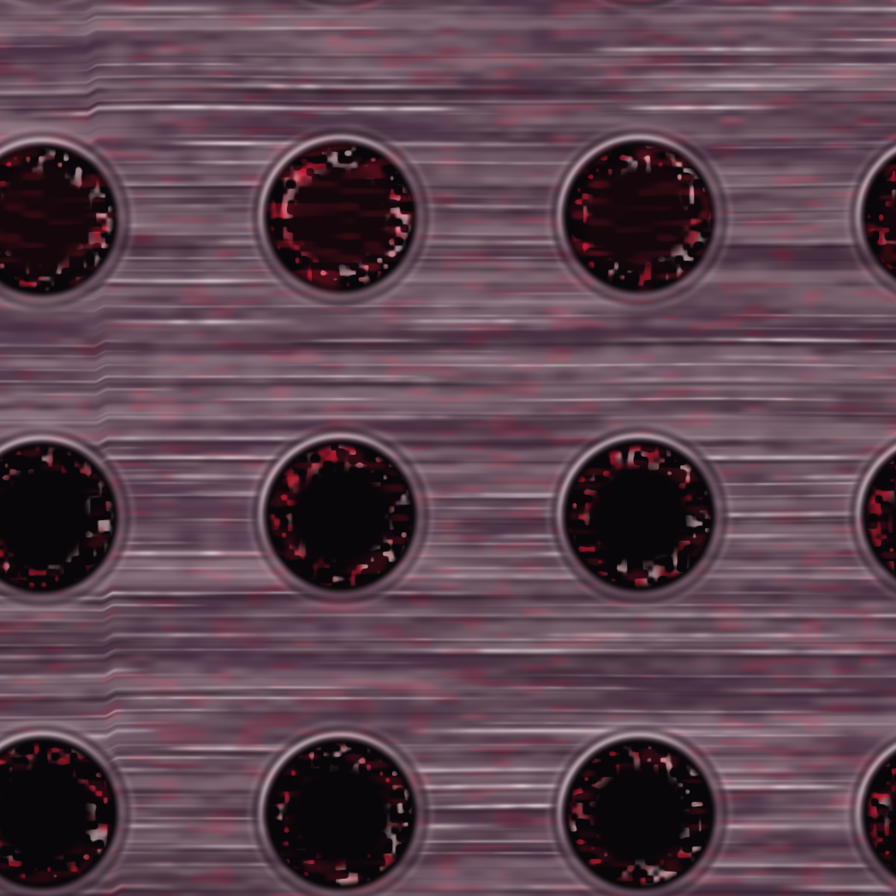
This texture is drawn by a Shadertoy shader. Its source:

```glsl
// Brushed mauve metal sheet with a three by three grid of dark round holes.
#define HOLES 3.0
#define FIRST_HOLE vec2(0.047, 0.091)
#define RADIUS 0.0845
#define SEAM_X 0.115
#define GLINT_ROWS 46.0
#define GLINT_GAIN 0.42
#define METAL_DARK vec3(0.29, 0.19, 0.26)
#define METAL_LIGHT vec3(0.52, 0.42, 0.47)
#define GLINT_COLOR vec3(0.86, 0.80, 0.83)
#define HOLE_COLOR vec3(0.035, 0.022, 0.036)
#define RED_COLOR vec3(0.36, 0.04, 0.08)

float hash(vec2 p) {
    return fract(sin(dot(p, vec2(12.9898, 78.233))) * 43758.5453);
}

float noise(vec2 p) {
    vec2 i = floor(p), f = fract(p);
    f = f * f * (3.0 - 2.0 * f);
    return mix(mix(hash(i), hash(i + vec2(1, 0)), f.x),
               mix(hash(i + vec2(0, 1)), hash(i + vec2(1, 1)), f.x), f.y);
}

// Bright broken streaks (x) and the dark grooves under them (y).
vec2 glints(vec2 p, float rows, float seed) {
    float y = p.y * rows, id = floor(y);
    float rnd = hash(vec2(id, seed));
    float d = fract(y) - mix(0.4, 0.65, rnd);
    float along = noise(vec2(p.x * 6.0 + rnd * 37.0, id + seed));
    float grain = 0.55 + 0.6 * noise(vec2(p.x * 55.0, id * 3.0 + seed));
    float lit = smoothstep(0.4, 0.85, along) * grain * (0.35 + 0.9 * hash(vec2(seed, id)));
    float groove = (0.3 + 0.7 * along) * hash(vec2(id + 5.0, seed));
    return vec2(lit * exp(-d * d * 70.0), groove * exp(-pow((d + 0.24) * 9.0, 2.0)));
}

vec3 brushedMetal(vec2 p, float calm) {
    // The brushing jumps at the seam and wavers slightly along its length.
    float seam = smoothstep(-0.008, 0.008, p.x - SEAM_X + 0.03 * (p.y - 0.5));
    p.y += 0.006 * (1.0 - seam) + 0.003 * (noise(p * vec2(5.0, 9.0)) - 0.5);

    float tone = 0.40 * noise(p * vec2(2.5, 42.0))
               + 0.38 * noise(p * vec2(5.0, 105.0) + 17.0)
               + 0.22 * noise(p * vec2(38.0, 120.0) + 41.0);
    tone = mix(0.54, tone, 0.5 + 0.5 * calm);
    vec3 color = mix(METAL_DARK, METAL_LIGHT, smoothstep(0.17, 0.83, tone));

    // Broad tarnish and small red flecks.
    color *= 0.93 + 0.14 * noise(p * vec2(3.0, 7.0) + 8.0);
    float red = smoothstep(0.6, 0.9, noise(p * vec2(32.0, 110.0) + 63.0));
    color += vec3(0.07, -0.025, -0.015) * red;

    vec2 streak = glints(p, GLINT_ROWS, 3.0) + 0.6 * glints(p, GLINT_ROWS * 1.63, 29.0);
    streak *= calm * vec2(mix(0.65, 1.0, seam), 1.0);
    color *= 1.0 - 0.36 * min(streak.y, 1.0);
    return mix(color, GLINT_COLOR, clamp(streak.x * GLINT_GAIN * 1.7, 0.0, 0.85));
}

// q is measured in hole radii; redness tints the floor of the hole.
vec3 holeInside(vec2 q, float seed, float redness) {
    float r = length(q);
    float wall = smoothstep(0.55, 0.78, r) * (1.0 - smoothstep(0.86, 0.97, r));
    float smear = smoothstep(0.45, 0.85, noise(q * vec2(3.5, 10.0) + seed));
    vec3 color = HOLE_COLOR + RED_COLOR * smear * (0.4 * wall + 0.28 * redness);
    color += RED_COLOR * 0.12 * redness * (1.0 - smoothstep(0.6, 0.9, r));

    // Specks caught on the wall, paler towards the right.
    float speck = wall * smoothstep(0.58, 0.88, noise(q * 12.0 + seed * 1.7));
    float pale = smoothstep(0.3, 0.8, noise(q * 5.0 + seed * 2.3) + 0.25 * q.x);
    return color + speck * mix(RED_COLOR * 1.3, vec3(0.58, 0.50, 0.50), pale);
}

void mainImage(out vec4 fragColor, in vec2 fragCoord) {
    vec2 p = fragCoord / iResolution.xy;
    float pixel = 1.0 / (min(iResolution.x, iResolution.y) * RADIUS);

    // Nearest hole; the first column sits a little out of line.
    vec2 cell = floor((p - FIRST_HOLE) * HOLES + 0.5);
    vec2 center = FIRST_HOLE + cell / HOLES;
    if (cell.x < 0.5) center.y += 0.012 * (hash(cell + 4.0) - 0.5);
    vec2 q = (p - center) / RADIUS;
    float r = length(q);
    float seed = 10.0 + 50.0 * hash(cell + 2.0);

    vec3 color = brushedMetal(p, smoothstep(1.02, 1.3, r));

    // Burr around the hole: shade, faint halo and a pale upper left crescent.
    float facing = dot(q / max(r, 0.001), normalize(vec2(-0.5, 0.85)));
    color *= 1.0 - 0.22 * exp(-pow((r - 1.13) * 22.0, 2.0));
    color += 0.05 * exp(-pow((r - 1.21) * 24.0, 2.0));
    float crescent = smoothstep(-0.1, 0.9, facing) * exp(-pow((r - 1.055) * 24.0, 2.0));
    color = mix(color, GLINT_COLOR, 0.6 * crescent);

    float soft = 0.045 + pixel;
    float inside = 1.0 - smoothstep(1.0 - soft, 1.0 + soft, r);
    float redness = smoothstep(0.5, 0.75, center.y);
    color = mix(color, holeInside(q, seed, redness), inside);
    fragColor = vec4(clamp(color, 0.0, 1.0), 1.0);
}
```
